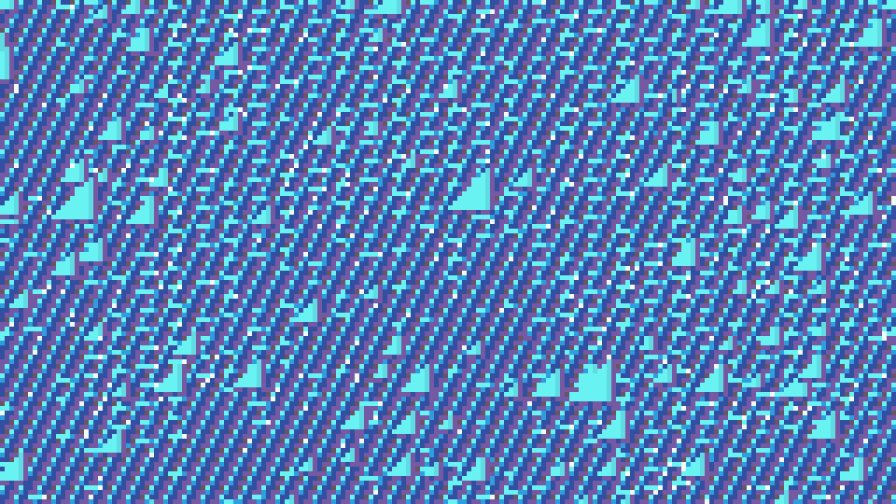
A Shadertoy shader for this pattern:

```glsl
// A grid of square cells woven in steep diagonal stripes of blue and purple,
// crossed by rows of bright dashes and strewn with right-angled triangles.
// Noise gathers dashes and triangles; a hash picks each size and place.

const float ROWS = 108.0;  // cells in the canvas height

const vec3 CYAN = vec3(0.41, 0.95, 0.95);
const vec3 TEAL = vec3(0.38, 0.86, 0.89);
const vec3 SKY = vec3(0.18, 0.62, 0.87);
const vec3 WHITE = vec3(0.94, 0.98, 0.96);
const vec3 BLUE = vec3(0.20, 0.31, 0.63);
const vec3 PURPLE = vec3(0.46, 0.35, 0.64);
const vec3 BROWN = vec3(0.42, 0.33, 0.39);

float hash(vec2 p) {
    return fract(sin(dot(p, vec2(127.1, 311.7))) * 43758.5453);
}

// Smooth value noise
float noise(vec2 p) {
    vec2 i = floor(p);
    vec2 f = p - i;
    f = f * f * (3.0 - 2.0 * f);
    float bottom = mix(hash(i), hash(i + vec2(1, 0)), f.x);
    float top = mix(hash(i + vec2(0, 1)), hash(i + vec2(1, 1)), f.x);
    return mix(bottom, top, f.y);
}

// Four-cell stripes that step one cell right every second row
vec3 weave(vec2 cell) {
    float stair = floor(cell.y / 2.0);
    float column = mod(cell.x - stair, 4.0);
    bool upper = mod(cell.y, 2.0) > 0.5;
    float chance = hash(cell + 17.0);
    if (column < 0.5) return BLUE;
    if (column < 1.5) return upper ? BLUE : PURPLE;
    if (column < 2.5) return upper && chance < 0.5 ? BROWN : PURPLE;
    if (chance < 0.05) return WHITE;
    return upper ? CYAN : SKY;
}

// Short dashes along lines that climb gently to the right
vec3 addDashes(vec3 color, vec2 cell, float density) {
    float segment = floor(cell.x / 6.0);
    float along = mod(cell.x, 6.0);
    float line = cell.y - segment;
    if (mod(line, 4.0) > 0.5) return color;
    float chance = hash(vec2(segment, line) + 53.0);
    float size = 3.0 + floor(2.0 * hash(vec2(line, segment) + 31.0));
    if (chance > mix(0.25, 0.85, density) || along >= size) return color;
    if (along < size - 1.0) return CYAN;
    return hash(cell + 71.0) < 0.25 ? WHITE : SKY;
}

// One triangle per tile, with its right angle at the lower right
vec3 addTriangles(vec3 color, vec2 cell, float tileSize, vec2 sizes,
                  float share, float seed) {
    // Shift alternate tile rows so that the columns do not line up
    float tileRow = floor((cell.y + seed) / tileSize);
    float shift = floor(tileSize * hash(vec2(tileRow, seed)));
    vec2 p = vec2(cell.x + shift, cell.y + seed);
    vec2 tile = floor(p / tileSize);
    vec2 local = p - tile * tileSize;
    if (hash(tile + seed) > share) return color;

    float pick = hash(tile + seed + 11.0);
    float size = floor(mix(sizes.x, sizes.y + 1.0, pick * pick));
    vec2 room = vec2(tileSize - size - 1.0);
    vec2 jitter = vec2(hash(tile + seed + 23.0), hash(tile + seed + 37.0));
    vec2 offset = floor(room * jitter);
    vec2 corner = vec2(size, 1.0) + offset;
    float back = corner.x - local.x;
    float rise = local.y - corner.y;

    bool inside = back >= 0.0 && rise >= 0.0 && back + rise < size;
    if (inside) return back < 0.5 ? TEAL : CYAN;
    // Dark rim under the base and beside the upright edge
    bool under = rise == -1.0 && back >= -1.0 && back < size;
    bool beside = back == -1.0 && rise >= 0.0 && rise < size;
    if (under) return mod(local.x, 3.0) < 1.0 ? BLUE : PURPLE;
    return beside ? PURPLE : color;
}

vec3 cellColor(vec2 cell) {
    float density = smoothstep(0.25, 0.75, noise(cell / 34.0 + 4.0));
    vec3 color = weave(cell);
    color = addDashes(color, cell, density);
    // Shares are steady within a tile, so that no triangle is cut
    float smallShare = 0.16 + 0.32 * step(0.5, noise(floor(cell / 36.0) + 9.0));
    color = addTriangles(color, cell, 9.0, vec2(3.0, 6.0), smallShare, 5.0);
    color = addTriangles(color, cell, 17.0, vec2(5.0, 9.0), 0.28, 13.0);
    return addTriangles(color, cell, 44.0, vec2(9.0, 13.0), 0.25, 29.0);
}

void mainImage(out vec4 fragColor, in vec2 fragCoord) {
    // Position between cell centres, with edges one pixel soft
    float cellsPerPixel = ROWS / iResolution.y;
    vec2 p = fragCoord * cellsPerPixel - 0.5;
    vec2 cell = floor(p);
    vec2 blend = clamp((p - cell - 0.5) / cellsPerPixel + 0.5, 0.0, 1.0);

    vec3 lower = mix(cellColor(cell), cellColor(cell + vec2(1, 0)), blend.x);
    vec3 upper = mix(cellColor(cell + vec2(0, 1)),
                     cellColor(cell + vec2(1, 1)), blend.x);
    fragColor = vec4(mix(lower, upper, blend.y), 1.0);
}
```
